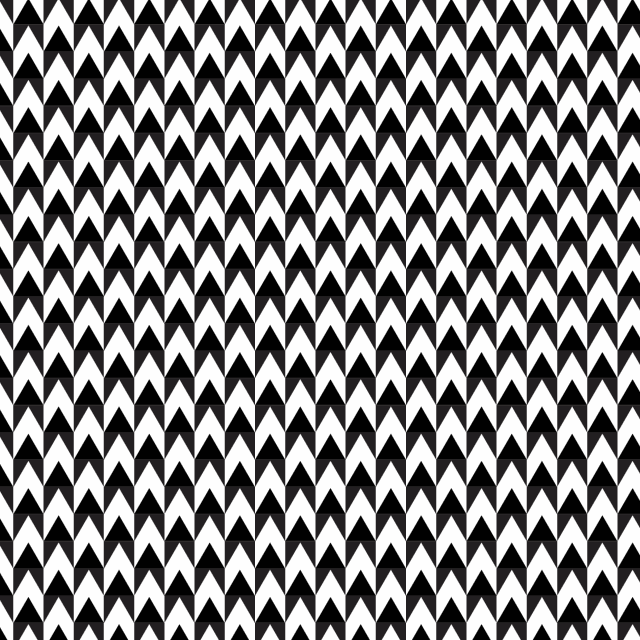
This pattern is drawn by a three.js fragment shader. Its source:

```glsl
// Staggered columns of black triangles and white arrowheads on charcoal.
#define COLUMN_WIDTH 0.0472
#define COLUMN_START 0.0208
#define PERIOD 0.08503
#define BASE_HEIGHT 0.96185
#define TRIANGLE_HEIGHT 0.48
#define SEAM_WIDTH 0.0007
#define EDGE_SOFTNESS 0.0019
#define WHITE vec3(0.995)
#define BLACK vec3(0.005)
#define CHARCOAL vec3(0.135, 0.122, 0.128)
#define SEAM vec3(0.23, 0.22, 0.22)

varying vec2 vUv;

// 1 inside an upright triangle as wide as the column, standing on height 0
float triangle(float fromAxis, float height) {
  return step(height, TRIANGLE_HEIGHT * (1.0 - 2.0 * fromAxis));
}

vec3 arrowColumns(vec2 p) {
  float across = (p.x - COLUMN_START) / COLUMN_WIDTH;
  float fromAxis = abs(fract(across) - 0.5);

  // Every other column is shifted by half a period
  float stagger = 0.5 * mod(floor(across), 2.0);
  float height = fract((p.y - BASE_HEIGHT) / PERIOD + stagger);

  // Lower half: black on white; upper half: white on charcoal
  vec3 lower = mix(WHITE, BLACK, triangle(fromAxis, height));
  vec3 upper = mix(CHARCOAL, WHITE, triangle(fromAxis, height - 0.5));
  vec3 color = mix(lower, upper, step(0.5, height));

  // Hairline where the charcoal meets the black base
  return mix(color, SEAM, step(height * PERIOD, SEAM_WIDTH));
}

void main() {
  // Average a 4 by 4 grid of samples to smooth the edges
  vec3 sum = vec3(0.0);
  for (int i = 0; i < 4; i++) {
    for (int j = 0; j < 4; j++) {
      vec2 offset = (vec2(float(i), float(j)) - 1.5) / 4.0;
      sum += arrowColumns(vUv + offset * EDGE_SOFTNESS);
    }
  }
  gl_FragColor = vec4(sum / 16.0, 1.0);
}
```
